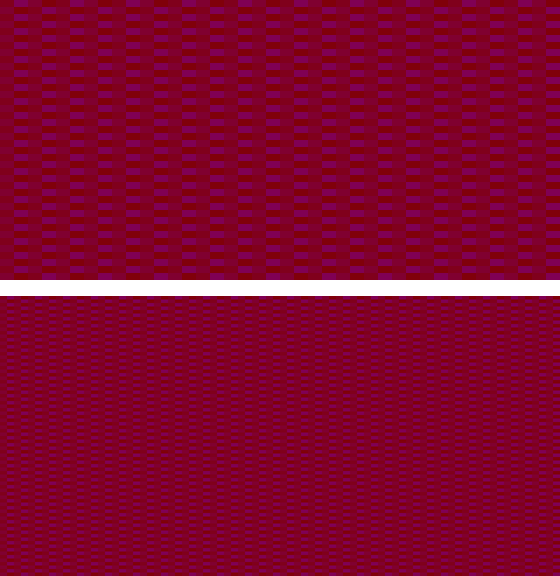
Top, the tile; bottom, the same tile 2 across and 2 down.
A Shadertoy shader for this pattern:

```glsl
// Woven grid of crimson and purple bricks, shifted half a repeat on every other row.

const vec2 CELLS = vec2(40.0, 40.0);   // whole repeats: 4 columns by 2 rows each
const float RED = 0.5;
const vec4 BLUE_STEPS = vec4(0.11, 0.33, 0.19, 0.04);

// Blue level of one cell; odd rows start two columns further along
float cellBlue(vec2 cell, vec4 steps) {
    int k = int(mod(cell.x + 2.0 * mod(cell.y, 2.0), 4.0));
    return steps[k];
}

// Blend the four cells around the nearest grid corner over one pixel
float gridBlue(vec2 p, vec2 pixel, vec4 steps) {
    vec2 corner = floor(p + 0.5);
    vec2 w = clamp((p - corner) / pixel + 0.5, 0.0, 1.0);
    float upper = mix(cellBlue(corner - 1.0, steps),
                      cellBlue(corner - vec2(0.0, 1.0), steps), w.x);
    float lower = mix(cellBlue(corner - vec2(1.0, 0.0), steps),
                      cellBlue(corner, steps), w.x);
    return mix(upper, lower, w.y);
}

void mainImage(out vec4 fragColor, in vec2 fragCoord) {
    vec2 uv = fragCoord / iResolution.xy;
    vec2 p = vec2(uv.x, 1.0 - uv.y) * CELLS;   // rows counted from the top
    float blue = gridBlue(p, CELLS / iResolution.xy, BLUE_STEPS);
    fragColor = vec4(RED, 0.0, blue, 1.0);
}
```
